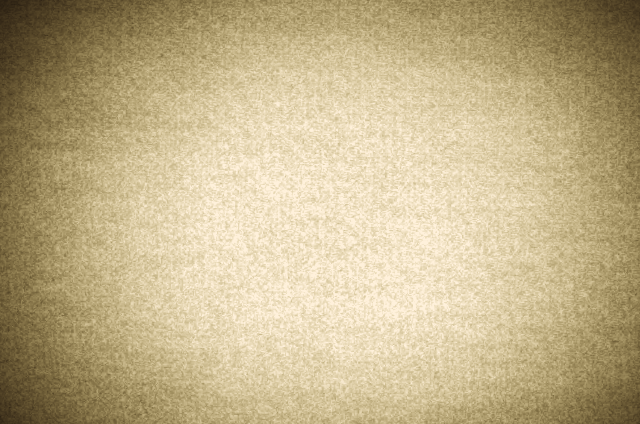
Reproduce this texture procedurally as a Shadertoy shader.

```glsl
// Aged tan cloth: a warm, bright middle fading to dark olive corners.
// An elliptical falloff sets the light; layers of stretched value noise
// add clouds, woven threads, grain and specks before a sepia tone ramp.

#define CENTRE vec2(0.53, 0.455)
#define FALLOFF_SCALE vec2(2.0, 1.62)
#define FALLOFF_POWER 3.4
#define FALLOFF_DEPTH 0.56
#define BRIGHTNESS 0.962
#define CLOUD_AMOUNT 0.05
#define THREAD_AMOUNT 0.09
#define GRAIN_AMOUNT 0.34
#define SPECK_AMOUNT 0.10
#define GRAIN_SCALE 180.0

float hash(vec2 cell) {
    return fract(sin(dot(cell, vec2(127.1, 311.7))) * 43758.5453);
}

// Smooth value noise, centred on zero
float noise(vec2 p) {
    vec2 cell = floor(p);
    vec2 f = fract(p);
    f = f * f * (3.0 - 2.0 * f);
    float low = mix(hash(cell), hash(cell + vec2(1.0, 0.0)), f.x);
    float high = mix(hash(cell + vec2(0.0, 1.0)), hash(cell + 1.0), f.x);
    return mix(low, high, f.y) - 0.5;
}

float fbm(vec2 p) {
    float sum = 0.0;
    float weight = 0.5;
    for (int i = 0; i < 4; i++) {
        sum += weight * noise(p);
        p = mat2(1.6, 1.2, -1.2, 1.6) * p + 17.3;
        weight *= 0.55;
    }
    return sum;
}

// Broad light from the middle to the corners
float vignette(vec2 uv) {
    float d = length((uv - CENTRE) * FALLOFF_SCALE);
    return BRIGHTNESS * exp(-FALLOFF_DEPTH * pow(d, FALLOFF_POWER));
}

// Long, slightly wavering weft with a fainter warp
float threads(vec2 p) {
    p.y += 0.05 * p.x + 0.02 * noise(p * 5.0);
    float weft = noise(p * vec2(9.0, 48.0)) + 0.7 * noise(p * vec2(30.0, 110.0) + 31.0);
    float warp = noise(p * vec2(70.0, 5.0) + 53.0);
    return 0.65 * weft + 0.25 * warp;
}

// Fine fibre grain at two sizes
float grain(vec2 p) {
    p += 0.006 * vec2(noise(p * 45.0), noise(p * 45.0 + 9.0));
    float coarse = noise(p * GRAIN_SCALE);
    float fine = noise(p * GRAIN_SCALE * 1.8 + 71.0);
    return 0.5 * coarse + 0.65 * fine;
}

// Scattered small dark flecks
float specks(vec2 p) {
    float fleck = noise(p * GRAIN_SCALE * vec2(0.8, 1.0) + 113.0);
    return smoothstep(0.27, 0.46, fleck);
}

// Sepia ramp: green and blue drop faster than red in the shadows
vec3 sepia(float tone) {
    return vec3(tone,
                0.945 * pow(tone, 1.13),
                0.42 * tone + 0.44 * tone * tone * tone);
}

void mainImage(out vec4 fragColor, in vec2 fragCoord) {
    vec2 uv = fragCoord / iResolution.xy;
    vec2 p = fragCoord / iResolution.y;

    float light = vignette(uv);

    // Cloth relief is strongest in the midtones
    float relief = CLOUD_AMOUNT * 2.0 * fbm(p * vec2(4.0, 7.0))
                 + THREAD_AMOUNT * threads(p)
                 + GRAIN_AMOUNT * grain(p)
                 - SPECK_AMOUNT * specks(p);
    float contrast = mix(1.2, 0.6, smoothstep(0.55, 0.95, light));
    float tone = light * (1.0 + contrast * relief);

    fragColor = vec4(sepia(clamp(tone, 0.02, 1.0)), 1.0);
}
```
